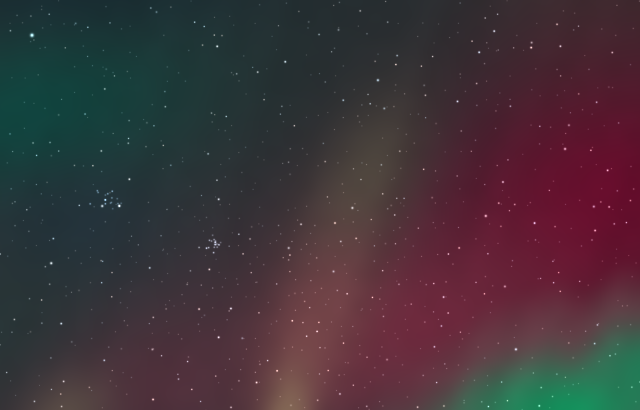
Write a WebGL 2 fragment shader that draws this texture.

```glsl
#version 300 es
precision highp float;

uniform vec2 u_resolution;
out vec4 outColor;

float hash(vec2 p) {
  return fract(sin(dot(p, vec2(127.1, 311.7))) * 43758.545);
}

float noise(vec2 p) {
  vec2 cell = floor(p), f = fract(p);
  f = f * f * (3.0 - 2.0 * f);
  return mix(mix(hash(cell), hash(cell + vec2(1, 0)), f.x),
             mix(hash(cell + vec2(0, 1)), hash(cell + vec2(1, 1)), f.x), f.y);
}

// Soft ellipse, leaning to the right by the given slope.
float glow(vec2 p, vec2 center, vec2 radius, float lean) {
  vec2 d = p - center;
  d.x -= d.y * lean;
  d /= radius;
  return exp(-dot(d, d));
}

float starDot(vec2 p, vec2 center, float radius) {
  vec2 d = (p - center) / radius;
  return exp(-dot(d, d));
}

// One jittered star per cell, most of them faint.
vec3 starField(vec2 p, float cells, float density, float radius) {
  vec2 id = floor(p * cells);
  vec2 jitter = 0.12 + 0.76 * vec2(hash(id + 3.1), hash(id + 17.7));
  float present = step(hash(id + 41.3), density);
  float power = 0.16 + 0.7 * pow(hash(id + 29.5), 4.0);
  float size = radius * (0.75 + 0.4 * power);
  vec3 tint = mix(vec3(0.75, 0.9, 1.0), vec3(1.0, 0.87, 0.82), hash(id + 8.9));
  return tint * present * power * starDot(p, (id + jitter) / cells, size);
}

// A compact group, denser toward its center.
float starCluster(vec2 p, vec2 center, vec2 spread, float seed) {
  float light = 0.0;
  for (int i = 0; i < 18; i++) {
    vec2 key = vec2(float(i), seed);
    float angle = 6.2832 * hash(key);
    float reach = hash(key + 5.3);
    vec2 spot = center + spread * reach * vec2(cos(angle), sin(angle));
    light += (0.2 + 0.4 * hash(key + 9.1)) * starDot(p, spot, 0.0022);
  }
  return light;
}

vec3 auroraSky(vec2 p) {
  // Night gradient
  vec3 sky = mix(vec3(0.24, 0.2, 0.225), vec3(0.155, 0.18, 0.19), smoothstep(0.1, 0.85, p.y));
  sky = mix(sky, vec3(0.24, 0.18, 0.185), 0.8 * smoothstep(0.95, 1.45, p.x));

  // Teal and blue on the left
  sky = mix(sky, vec3(0.06, 0.275, 0.25), 0.95 * glow(p, vec2(0.06, 0.72), vec2(0.42, 0.26), 0.5));
  sky = mix(sky, vec3(0.085, 0.165, 0.195), 0.7 * glow(p, vec2(0.15, 1.03), vec2(0.5, 0.12), 0.0));
  sky = mix(sky, vec3(0.125, 0.19, 0.235), 0.8 * glow(p, vec2(0.16, 0.43), vec2(0.22, 0.16), 0.3));
  sky = mix(sky, vec3(0.15, 0.21, 0.215), 0.9 * glow(p, vec2(-0.02, 0.2), vec2(0.25, 0.24), 0.4));

  // Crimson and rose
  sky = mix(sky, vec3(0.4, 0.04, 0.165), 0.97 * glow(p, vec2(1.48, 0.5), vec2(0.47, 0.37), 0.35));
  sky = mix(sky, vec3(0.44, 0.16, 0.24), 0.9 * glow(p, vec2(1.03, 0.2), vec2(0.34, 0.25), 0.5));
  sky = mix(sky, vec3(0.34, 0.19, 0.24), 0.75 * glow(p, vec2(0.4, 0.06), vec2(0.24, 0.17), 0.4));

  // Olive column fading into a salmon pillar
  sky = mix(sky, vec3(0.3, 0.285, 0.24), 0.85 * glow(p, vec2(0.89, 0.55), vec2(0.13, 0.23), 0.35));
  sky = mix(sky, vec3(0.47, 0.28, 0.29), 0.85 * glow(p, vec2(0.77, 0.2), vec2(0.13, 0.24), 0.3));
  sky = mix(sky, vec3(0.56, 0.46, 0.36), 0.8 * glow(p, vec2(0.7, -0.03), vec2(0.06, 0.13), 0.1));
  sky = mix(sky, vec3(0.38, 0.33, 0.29), 0.8 * glow(p, vec2(0.16, -0.02), vec2(0.1, 0.1), 0.3));

  // Green curtain beneath a mauve fringe
  float ray = noise(vec2((p.x - 0.15 * p.y) * 13.0, 2.0)) - 0.5;
  float height = p.y - 0.31 * (p.x - 0.92) - 0.05 * ray;
  float side = smoothstep(0.82, 1.25, p.x);
  sky = mix(sky, vec3(0.4, 0.26, 0.29), 0.85 * side * smoothstep(0.18, 0.03, height));
  sky = mix(sky, vec3(0.25, 0.41, 0.33), 0.9 * side * smoothstep(0.06, -0.09, height));
  sky = mix(sky, vec3(0.07, 0.57, 0.36), 0.95 * glow(p, vec2(1.38, 0.0), vec2(0.2, 0.085), 0.3));
  sky = mix(sky, vec3(0.1, 0.5, 0.34), 0.75 * glow(p, vec2(1.57, 0.1), vec2(0.1, 0.1), 0.0));
  return sky;
}

void main() {
  vec2 p = gl_FragCoord.xy / u_resolution.y;
  p.x *= 1.561 * u_resolution.y / u_resolution.x;
  vec3 color = auroraSky(p);

  // Faint leaning rays and cloudy mottling
  float rays = noise(vec2((p.x - 0.3 * p.y) * 16.0, p.y * 2.0)) - 0.5;
  float mottle = noise(p * 24.0) - 0.5;
  color *= 1.0 + 0.07 * rays + 0.035 * mottle;

  // Scattered stars, thicker along the lower diagonal
  float band = glow(p, vec2(0.68, 0.3), vec2(0.45, 0.22), -0.5);
  color += starField(p, 21.0, 0.55, 0.0023);
  color += starField(p + 7.3, 32.0, 0.25 + 0.45 * band, 0.0019);
  color += starField(p + 13.9, 9.0, 0.35, 0.0028);

  // Two clusters and the brightest stars
  color += vec3(0.7, 0.85, 1.0) * starCluster(p, vec2(0.257, 0.512), vec2(0.045, 0.03), 2.0);
  color += vec3(0.85, 0.9, 1.0) * starCluster(p, vec2(0.525, 0.405), vec2(0.03, 0.028), 7.0);
  color += vec3(0.8, 0.95, 1.0) * starDot(p, vec2(0.078, 0.914), 0.0042);
  color += 0.8 * starDot(p, vec2(0.291, 0.498), 0.003);
  color += 0.75 * starDot(p, vec2(0.125, 0.358), 0.003);

  outColor = vec4(clamp(color, 0.0, 1.0), 1.0);
}
```
